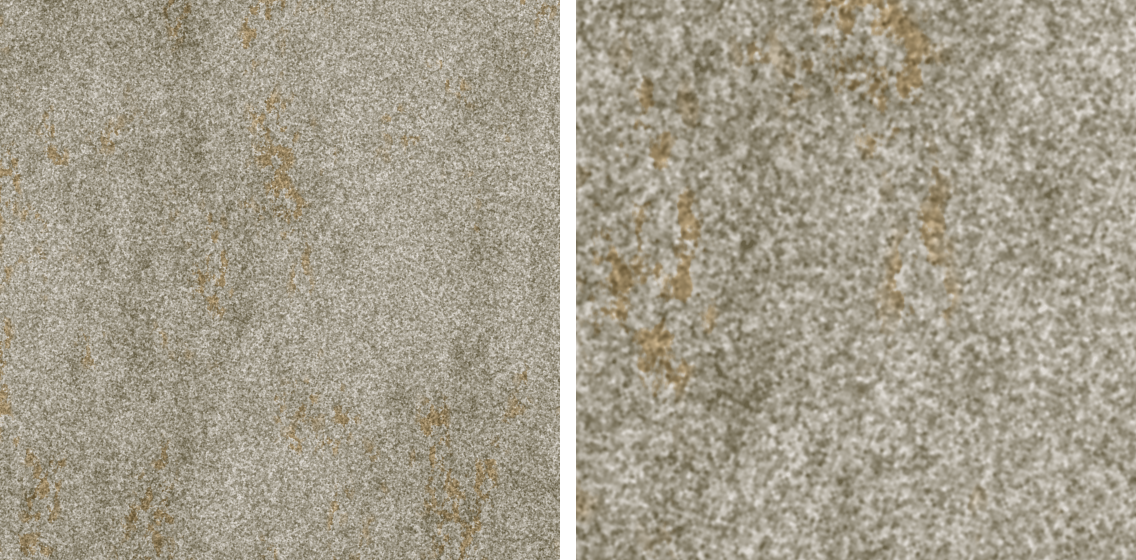
Left, the full canvas; right, a detail of the centre.
Reproduce this texture procedurally as a WebGL 1 fragment shader.

```glsl
precision highp float;
// Weathered sandstone: a fine salt-and-pepper grain over soft, vertically
// drawn stains, with sparse rust flecks. Value noise drives every layer;
// a single tone picks a colour between dark olive and pale grey.

uniform vec2 u_resolution;

float hash(vec2 cell) {
  vec3 q = fract(vec3(cell.xyx) * 0.1031);
  q += dot(q, q.yzx + 33.33);
  return fract((q.x + q.y) * q.z);
}

float noise(vec2 p) {
  vec2 cell = floor(p);
  vec2 f = fract(p);
  f = f * f * (3.0 - 2.0 * f);
  float low = mix(hash(cell), hash(cell + vec2(1.0, 0.0)), f.x);
  float high = mix(hash(cell + vec2(0.0, 1.0)), hash(cell + vec2(1.0, 1.0)), f.x);
  return mix(low, high, f.y);
}

// Each octave is turned a little to hide the lattice.
mat2 turn(float angle) {
  return mat2(cos(angle), sin(angle), -sin(angle), cos(angle));
}

float fbm(vec2 p) {
  float sum = 0.0;
  float weight = 0.5;
  for (int i = 0; i < 5; i++) {
    sum += weight * noise(p);
    p = turn(0.5) * p * 2.03 + 17.3;
    weight *= 0.5;
  }
  return sum / 0.97;
}

// Three sizes of sand grain, centred on zero.
float sandGrain(vec2 p) {
  float fine = noise(turn(0.4) * p * 460.0 + 11.0) - 0.5;
  float medium = noise(turn(1.1) * p * 320.0 + 53.0) - 0.5;
  float coarse = noise(turn(0.7) * p * 200.0 + 97.0) - 0.5;
  return 0.55 * fine + 0.75 * medium + 0.32 * coarse;
}

// Where dirt gathers: a central band and the foot; the right stays clean.
float dirtBias(vec2 p) {
  float offset = (p.x - 0.41) / 0.13;
  float band = exp(-offset * offset) * smoothstep(0.2, 0.5, p.y);
  float foot = 1.0 - smoothstep(0.0, 0.45, p.y);
  float clean = smoothstep(0.48, 0.72, p.x) * smoothstep(0.15, 0.45, p.y);
  return 0.08 * band + 0.06 * foot - 0.11 * clean;
}

void main() {
  vec2 p = gl_FragCoord.xy / min(u_resolution.x, u_resolution.y);
  float bias = dirtBias(p);

  // Stains, from broad clouds to small dark blotches.
  float cloud = fbm(p * vec2(5.0, 2.4) + 3.7);
  float streak = fbm(p * vec2(28.0, 11.0) + 41.0);
  float stain = smoothstep(0.38, 0.72, 0.5 * cloud + 0.5 * streak + bias);
  float blotch = smoothstep(0.52, 0.72, fbm(p * vec2(60.0, 38.0) + 8.0));
  float bloom = fbm(p * vec2(18.0, 7.0) + 71.0) - 0.5;

  float grain = sandGrain(p);
  float tone = 0.65 - 0.19 * stain - 0.25 * blotch * stain
             + 0.14 * bloom + 1.14 * grain;
  tone = clamp(tone, -0.2, 1.3);
  vec3 color = mix(vec3(0.47, 0.44, 0.35), vec3(0.78, 0.76, 0.72), tone);

  // Rust clings to the dirtier parts in small ragged flecks.
  float patches = smoothstep(0.54, 0.7, fbm(p * vec2(13.0, 8.0) + 23.0) + 0.9 * bias);
  float flecks = smoothstep(0.5, 0.66, fbm(p * vec2(75.0, 52.0) + 61.0) - 0.15 * grain);
  color *= mix(vec3(1.0), vec3(0.93, 0.81, 0.6), 0.75 * patches * flecks);

  gl_FragColor = vec4(color, 1.0);
}
```
